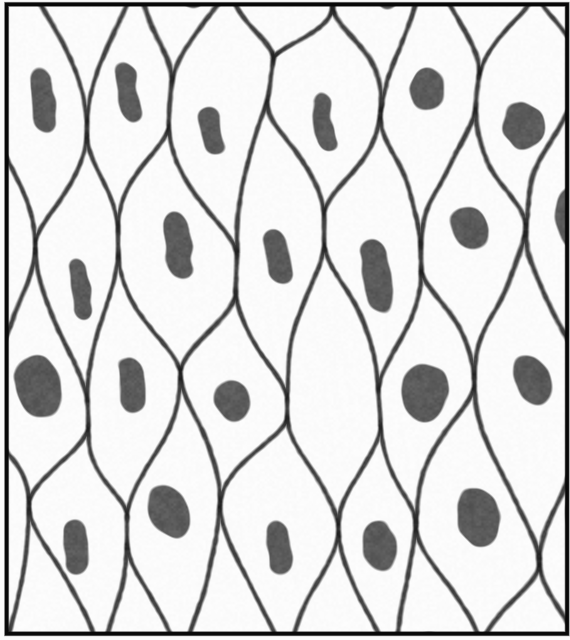
A Shadertoy shader for this pattern:

```glsl
const vec2  PITCH = vec2(0.078, 0.222);    // spacing of junction lattice
const vec2  JITTER = vec2(0.50, 0.50);     // junction scatter, share of pitch
const float WALL_HALF = 0.0036;            // half width of a cell wall
const float WALL_SOFT = 0.0027;
const float NUCLEUS_SOFT = 0.0024;
const float NUCLEUS_CHANCE = 0.90;
const float BAR_CHANCE = 0.36;             // share of rod shaped nuclei
const float FRAME_HALF = 0.0033;
const float FRAME_SOFT = 0.0016;
const float PAPER = 0.985;
const float WALL_GRAY = 0.26;
const float BLOT_GRAY = 0.13;
const float NUCLEUS_GRAY = 0.355;
const float FRAME_GRAY = 0.03;

vec3 hash3(vec2 p) {
    vec3 q = vec3(dot(p, vec2(127.1, 311.7)), dot(p, vec2(269.5, 183.3)), dot(p, vec2(419.2, 371.9)));
    return fract(sin(q) * 43758.55);
}

float noise(vec2 p) {
    vec2 i = floor(p), f = fract(p);
    f = f * f * (3.0 - 2.0 * f);
    return mix(mix(hash3(i).x, hash3(i + vec2(1, 0)).x, f.x),
               mix(hash3(i + vec2(0, 1)).x, hash3(i + vec2(1, 1)).x, f.x), f.y);
}

float coverage(float d, float soft) {
    float s = max(soft, 0.75 / iResolution.y);
    return 1.0 - smoothstep(-s, s, d);
}

vec2 junction(vec2 site) {
    return (site + (hash3(site + 7.3).xy - 0.5) * JITTER) * PITCH;
}

// Half length of the stretch where two walls run together
float stubHalf(vec2 site) {
    float h = hash3(site + 7.3).z;
    return PITCH.y * mix(0.02, 0.17, h * h);
}

// Distance to an S-shaped wall rising from a to b
float wallDistance(vec2 p, vec2 a, vec2 b, float skew) {
    float t = clamp((p.y - a.y) / (b.y - a.y), 0.0, 1.0);
    float u = t + skew * t * (1.0 - t);
    float ease = mix(u, u * u * (3.0 - 2.0 * u), 0.7);
    float slope = mix(1.0, 6.0 * u * (1.0 - u), 0.7) * (1.0 + skew * (1.0 - 2.0 * t));
    slope *= (b.x - a.x) / (b.y - a.y);
    vec2 off = p - vec2(mix(a.x, b.x, ease), mix(a.y, b.y, t));
    return length(vec2(off.x / sqrt(1.0 + slope * slope), off.y));
}

// Signed distance to the nucleus of one cell: an oval or a rod
float nucleusDistance(vec2 p, vec2 cell) {
    vec3 kind = hash3(cell + 31.7), form = hash3(cell + 53.1);
    if (kind.x > NUCLEUS_CHANCE) return 1.0;
    vec2 right = vec2(1, 0), up = vec2(0, 1);
    vec2 center = vec2(junction(cell - right).x + junction(cell + right).x,
                       junction(cell - up).y + junction(cell + up).y) * 0.5;
    vec2 q = p - center - (form.yz - 0.5) * vec2(0.015, 0.06) + 1e-5;
    q.x += q.y * mix(0.0, 0.24, kind.z);
    float wobble = (noise(p * 45.0) - 0.5) * 0.006;
    if (kind.y < BAR_CHANCE) {
        float radius = mix(0.013, 0.021, form.x);
        float reach = mix(0.022, 0.036, form.y) + 0.05 * step(0.8, form.z);
        q.y -= clamp(q.y, -reach, reach);
        return length(q) - radius + wobble;
    }
    vec2 r = mix(0.026, 0.046, form.x * form.x) * vec2(1.0, mix(1.15, 1.5, form.y));
    float k = length(q / r);
    return k * (k - 1.0) / length(q / (r * r)) + wobble;
}

void mainImage(out vec4 fragColor, in vec2 fragCoord) {
    vec2 uv = fragCoord / iResolution.y;
    vec2 size = iResolution.xy / iResolution.y;

    // Gentle sway of the whole tissue
    vec2 p = uv + vec2(0.03, 0.05);
    p.x += 0.028 * (noise(uv * vec2(3.0, 5.0)) - 0.5) + 0.007 * (noise(uv * vec2(9.0, 15.0) + 4.0) - 0.5);

    // Walls start at even lattice sites; odd sites are cell centers
    vec2 home = floor(p / PITCH + 0.5);
    float wall = 1.0, nucleus = 1.0, blot = 0.0;
    for (int j = -2; j <= 2; j++)
    for (int i = -2; i <= 2; i++) {
        vec2 site = home + vec2(i, j);
        if (mod(site.x + site.y, 2.0) > 0.5) {
            nucleus = min(nucleus, nucleusDistance(p, site));
            continue;
        }
        vec2 node = junction(site), stub = vec2(0, stubHalf(site));
        vec2 fromNode = p - node;
        fromNode.y -= clamp(fromNode.y, -stub.y, stub.y);
        wall = min(wall, length(fromNode));
        float tip = min(length(p - node - stub), length(p - node + stub));
        blot = max(blot, exp(-tip * tip / 1.0e-4));
        for (float side = -1.0; side < 2.0; side += 2.0) {
            vec2 next = site + vec2(side, 1.0);
            vec2 end = junction(next) - vec2(0, stubHalf(next));
            float skew = (hash3(site + side * 0.37).y - 0.5) * 1.2;
            wall = min(wall, wallDistance(p, node + stub, end, skew));
        }
    }

    // Paper, nuclei and walls with slight ink grain
    float grain = noise(uv * 260.0) - 0.5;
    float mottle = noise(uv * 110.0) - 0.5;
    float gray = PAPER + 0.015 * grain;
    gray = mix(gray, NUCLEUS_GRAY + 0.05 * grain + 0.05 * mottle, coverage(nucleus, NUCLEUS_SOFT));
    float wallInk = coverage(wall - WALL_HALF - 0.0012 * mottle - 0.0006 * blot, WALL_SOFT);
    gray = mix(gray, min(gray, mix(WALL_GRAY, BLOT_GRAY, blot) + 0.06 * grain), wallInk);

    // Frame with a blank margin outside
    vec2 low = vec2(0.0104, 0.0098), high = size - vec2(0.0045, 0.0068);
    vec2 beyond = abs(uv - 0.5 * (low + high)) - 0.5 * (high - low);
    float edge = max(beyond.x, beyond.y);
    gray = mix(PAPER, gray, coverage(edge, FRAME_SOFT));
    gray = mix(gray, FRAME_GRAY, coverage(abs(edge) - FRAME_HALF, FRAME_SOFT));
    fragColor = vec4(vec3(gray), 1.0);
}
```
